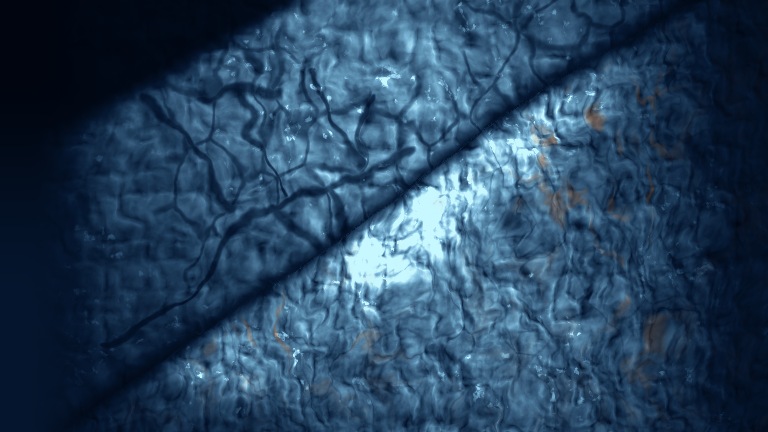
This texture is drawn by a WebGL 2 fragment shader. Its source:

```glsl
#version 300 es
precision highp float;
uniform vec2 u_resolution;
out vec4 outColor;

// Lengths are fractions of the canvas height.
const vec2 RIDGE_DIR = vec2(0.828, 0.56);
const vec2 CORE_POS = vec2(1.02, 0.10);    // along the ridge, below the cleft
const vec2 CREST_POS = vec2(1.45, 0.065);
const vec2 FOOT_POS = vec2(0.55, 0.15);
const vec2 UPPER_POS = vec2(0.87, 0.73);
const vec2 UPPER_SIZE = vec2(0.60, 0.53);
const vec2 LOWER_POS = vec2(1.08, 0.36);
const vec2 LOWER_SIZE = vec2(0.54, 0.58);
const float AMBIENT = 0.11;
const float EXPOSURE = 1.15;
const float VEIN_WIDTH = 0.008;
const float WARP = 0.06;
const vec3 RUST = vec3(0.52, 0.37, 0.28);
// Tones from abyss and navy through slate, steel and azure to ice and glare
const vec3 TONES[7] = vec3[7](
  vec3(0.0, 0.02, 0.06), vec3(0.02, 0.09, 0.19), vec3(0.11, 0.23, 0.35),
  vec3(0.23, 0.38, 0.51), vec3(0.35, 0.55, 0.68), vec3(0.52, 0.75, 0.88),
  vec3(0.78, 0.97, 1.0));
// Main veins of the upper slab, each from xy to zw
const vec4 VEINS[12] = vec4[12](
  vec4(0.23, 0.20, 0.46, 0.33), vec4(0.46, 0.33, 0.57, 0.50), vec4(0.57, 0.50, 0.76, 0.57),
  vec4(0.76, 0.57, 0.95, 0.65), vec4(0.34, 0.75, 0.44, 0.65), vec4(0.44, 0.65, 0.52, 0.53),
  vec4(0.54, 0.78, 0.65, 0.55), vec4(0.72, 0.84, 0.82, 0.63), vec4(0.61, 0.52, 0.72, 0.44),
  vec4(0.75, 0.56, 0.79, 0.48), vec4(0.86, 0.78, 0.83, 0.65), vec4(0.47, 0.78, 0.65, 0.79));

float hash(vec2 p) { return fract(sin(dot(p, vec2(127.1, 311.7))) * 43758.5453); }

float noise(vec2 p) {
  vec2 i = floor(p), f = fract(p);
  f = f * f * (3.0 - 2.0 * f);
  return mix(mix(hash(i), hash(i + vec2(1, 0)), f.x),
             mix(hash(i + vec2(0, 1)), hash(i + vec2(1, 1)), f.x), f.y);
}
float fbm(vec2 p) {
  float sum = 0.0, amp = 0.5;
  for (int i = 0; i < 5; i++) {
    sum += amp * noise(p);
    p = mat2(1.6, 1.2, -1.2, 1.6) * p + 7.3;
    amp *= 0.54;
  }
  return sum;
}
// Creased stone height
float rock(vec2 p) {
  float crease = abs(noise(p * 1.7 + 4.0) - 0.5) + 0.5 * abs(noise(p * 4.1) - 0.5);
  return fbm(p) + 0.8 * sqrt(crease);
}
// Gap between the two nearest scattered points: zero on cell borders
float cellEdge(vec2 p) {
  float near = 9.0, next = 9.0;
  for (int k = 0; k < 9; k++) {
    vec2 cell = floor(p) + vec2(k % 3 - 1, k / 3 - 1);
    float d = length(cell + vec2(hash(cell), hash(cell + 17.0)) - p);
    next = min(next, max(near, d));
    near = min(near, d);
  }
  return next - near;
}
// Thin line where the noise crosses its middle value
float crack(vec2 p, float width) { return 1.0 - smoothstep(0.0, width, abs(noise(p) - 0.5)); }

float segment(vec2 p, vec2 a, vec2 b) {
  vec2 ab = b - a;
  return length(p - a - ab * clamp(dot(p - a, ab) / dot(ab, ab), 0.0, 1.0));
}
float glow(vec2 d, vec2 size) { return exp(-dot(d / size, d / size)); }

vec3 ramp(float t) {
  vec3 c = TONES[0];
  for (int i = 1; i < 7; i++) c = mix(c, TONES[i], clamp(t * 6.0 - float(i - 1), 0.0, 1.0));
  return c;
}

void main() {
  vec2 p = gl_FragCoord.xy / u_resolution.y;
  vec2 warp = vec2(fbm(p * 7.0), fbm(p * 7.0 + 31.0)) - 0.52;
  vec2 q = p + WARP * warp;
  // Cleft between the slabs: depth is positive below it
  float cleftY = 0.067 + 0.677 * (p.x - 0.23) + 0.03 * glow(vec2(p.x - 1.2, 0.0), vec2(0.27));
  float depth = (cleftY - p.y) * 0.828 + 0.012 * warp.x;
  vec2 ridge = vec2(dot(p, RIDGE_DIR), depth);
  float lower = smoothstep(-0.004, 0.004, depth);
  // Relief lit from the upper right, stretched down the lower face
  vec2 grain = mix(q * vec2(13.0, 11.0), (q + 0.04 * warp.yx) * vec2(18.0, 12.0), lower);
  float relief = rock(grain) - rock(grain + vec2(0.16, 0.13));
  float mottle = fbm(q * 24.0 + 9.0) - 0.52;
  float speck = smoothstep(0.68, 0.85, fbm(q * 48.0)) * smoothstep(0.4, 0.65, fbm(p * 9.0));

  // Upper slab: main veins of uneven width over a finer net
  vec2 bent = q + 0.035 * (vec2(noise(p * 19.0), noise(p * 19.0 + 5.0)) - 0.5);
  float width = VEIN_WIDTH * (0.4 + 1.3 * noise(p * 14.0));
  float vein = 0.0;
  for (int i = 0; i < 12; i++) {
    float d = segment(bent, VEINS[i].xy, VEINS[i].zw);
    vein = max(vein, 1.0 - smoothstep(width * 0.4, width * 1.7, d));
  }
  float net = 1.0 - smoothstep(0.02, 0.13, cellEdge(bent * vec2(9.5, 6.5)));
  net *= smoothstep(0.3, 0.6, noise(p * 7.0 + 2.0));
  float upperLight = AMBIENT + 0.45 * glow(p - UPPER_POS, UPPER_SIZE);
  upperLight *= 1.0 + 0.95 * relief + 0.8 * mottle + 0.6 * speck;
  upperLight *= 1.0 - max(0.50 * vein, 0.36 * net);
  upperLight *= mix(0.30, 1.0, smoothstep(-0.005, 0.045, -depth));

  // Lower slab with its bright shoulder
  float wrinkle = crack(q * vec2(17.0, 10.0) + 1.7 * warp, 0.09);
  float facet = 1.0 - smoothstep(0.0, 0.12, cellEdge(bent * vec2(13.0, 9.0) + 40.0));
  float lowerLight = AMBIENT + 0.40 * glow(p - LOWER_POS, LOWER_SIZE);
  lowerLight += 0.25 * glow(ridge - vec2(1.08, 0.08), vec2(0.52, 0.08));
  lowerLight += 0.24 * glow(p - FOOT_POS, vec2(0.16, 0.09));
  lowerLight += 0.20 * glow(ridge - CREST_POS, vec2(0.20, 0.055));
  lowerLight += 0.24 * glow(ridge - CORE_POS, vec2(0.18, 0.08));
  lowerLight *= 1.0 + 1.05 * relief + 0.9 * mottle + 0.7 * speck - 0.18 * wrinkle - 0.14 * facet;
  lowerLight *= mix(0.32, 1.0, smoothstep(-0.008, 0.034, depth));

  // Open water beyond the upper rim, and falloff at the sides
  float light = EXPOSURE * mix(upperLight, lowerLight, lower);
  float rimY = 0.66 + 0.30 * p.x + 0.31 * p.x * p.x;
  light *= 1.0 - 0.9 * smoothstep(-0.05, 0.03, p.y - rimY + 0.04 * warp.y);
  light *= mix(0.55, 1.0, smoothstep(1.76, 1.46, p.x));
  float haze = 0.15 * smoothstep(0.35, 0.05, p.x) * smoothstep(0.85, 0.3, p.y);
  light = mix(light, haze, smoothstep(0.26, 0.06, p.x));

  // Rust in the creases, densest down the right shoulder
  float rustZone = glow(p - vec2(1.32, 0.70), vec2(0.13, 0.24)) + glow(p - vec2(1.49, 0.48), vec2(0.06, 0.33));
  rustZone += 0.8 * glow(p - vec2(0.66, 0.22), vec2(0.20, 0.10));
  float rust = crack(q * vec2(22.0, 11.0) + 2.0 * warp + 11.0, 0.15) * smoothstep(0.38, 0.6, fbm(q * 13.0));
  rust *= lower * clamp(rustZone + 0.1, 0.0, 1.0) * smoothstep(0.01, 0.04, depth);
  outColor = vec4(mix(ramp(light), RUST * (0.2 + 1.4 * light), 0.75 * rust), 1.0);
}
```
